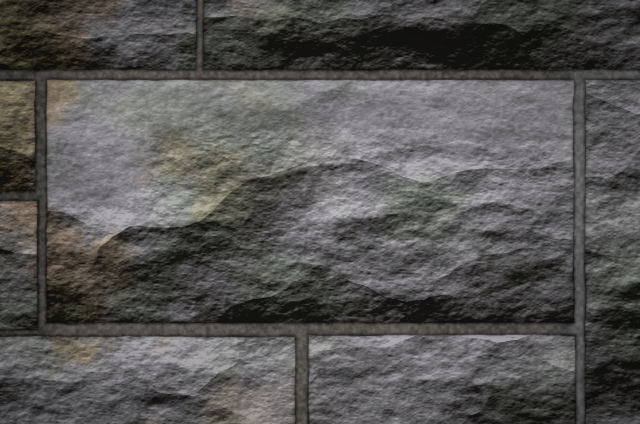
Give the GLSL for this texture, as a WebGL 2 fragment shader.

```glsl
#version 300 es
precision highp float;
uniform vec2 u_resolution;
out vec4 fragColor;

// Stone blocks as left, bottom, right, top in canvas heights
const vec4 STONES[8] = vec4[8](
  vec4(-0.60, 0.836, 0.462, 1.40), vec4(0.480, 0.836, 2.10, 1.40),
  vec4(-0.50, 0.549, 0.083, 0.81), vec4(-0.50, 0.222, 0.088, 0.526),
  vec4(0.110, 0.239, 1.353, 0.812), vec4(1.380, -0.50, 2.10, 0.812),
  vec4(-0.60, -0.30, 0.696, 0.206), vec4(0.727, -0.30, 1.357, 0.21));
const float TONES[8] = float[8](0.29, 0.28, 0.33, 0.39, 0.385, 0.30, 0.37, 0.36);

// Overhanging ledges as start x, end x, height, strength
const vec4 LEDGES[9] = vec4[9](
  vec4(0.25, 0.63, 0.450, 0.11), vec4(0.56, 0.84, 0.415, 0.10),
  vec4(0.76, 1.03, 0.480, 0.19), vec4(1.09, 1.29, 0.495, 0.19),
  vec4(0.80, 1.12, 0.430, 0.10), vec4(1.09, 1.34, 0.420, 0.11),
  vec4(0.89, 1.08, 0.900, 0.13), vec4(0.80, 1.30, 0.075, 0.14),
  vec4(1.38, 1.56, 0.255, 0.11));

vec2 hash2(vec2 p) {
  vec3 q = fract(p.xyx * vec3(0.1031, 0.1030, 0.0973));
  q += dot(q, q.yzx + 33.33);
  return fract((q.xx + q.yz) * q.zy);
}

float noise(vec2 p) {
  vec2 i = floor(p), f = fract(p);
  f = f * f * (3.0 - 2.0 * f);
  return mix(mix(hash2(i).x, hash2(i + vec2(1, 0)).x, f.x),
             mix(hash2(i + vec2(0, 1)).x, hash2(i + vec2(1, 1)).x, f.x), f.y);
}

float fbm(vec2 p, int octaves) {
  float sum = 0.0, amp = 0.5;
  for (int i = 0; i < octaves; i++) {
    sum += amp * noise(p);
    p = mat2(1.62, 1.2, -1.2, 1.62) * p + 7.3;
    amp *= 0.5;
  }
  return sum;
}

// Hollow chips that meet in sharp ridges
float scoops(vec2 p) {
  p += 0.55 * vec2(fbm(p * 1.7, 3), fbm(p * 1.7 + 19.0, 3));
  vec2 cell = floor(p);
  float nearest = 4.0;
  for (int y = -1; y <= 1; y++)
    for (int x = -1; x <= 1; x++) {
      vec2 c = cell + vec2(x, y);
      vec2 away = c + hash2(c + 41.0) - p;
      nearest = min(nearest, dot(away, away));
    }
  return nearest;
}

float relief(vec2 p, float seed, float rough) {
  vec2 q = p + seed * vec2(3.7, 5.1);
  return rough * 0.55 * scoops(q * vec2(3.2, 5.4))
       + mix(0.45, 1.15, rough) * fbm(q * vec2(5.0, 7.5), 6);
}

float boxDistance(vec2 p, vec4 box) {
  vec2 d = abs(p - 0.5 * (box.xy + box.zw)) - 0.5 * (box.zw - box.xy);
  return length(max(d, 0.0)) + min(max(d.x, d.y), 0.0);
}

void main() {
  vec2 p = gl_FragCoord.xy / u_resolution.y;
  float pixel = 1.0 / u_resolution.y;
  float grain = fbm(p * 110.0, 3) - 0.44;
  float patches = fbm(p * 3.3 + 8.0, 4);

  // Nearest block, with a chipped outline
  vec2 rim = p + 0.006 * (vec2(fbm(p * 24.0, 3), fbm(p * 24.0 + 50.0, 3)) - 0.44);
  float edge = 9.0;
  int id = 0;
  for (int i = 0; i < 8; i++) {
    float d = boxDistance(rim, STONES[i]);
    if (d < edge) { edge = d; id = i; }
  }
  vec4 box = STONES[id];
  float seed = float(id) + 2.0;
  float rise = clamp((p.y - box.y) / (box.w - box.y), 0.0, 1.0);
  float center = id == 4 ? 1.0 : 0.0;

  // Smooth split face at the left of the large block
  vec2 chip = (p - vec2(0.225, 0.64)) / vec2(0.16, 0.15);
  float smoothFace = center * (1.0 - smoothstep(0.85, 1.0, length(chip) + 0.5 * (patches - 0.45)));
  float upper = center * smoothstep(0.64, 0.72, p.y + 0.15 * (patches - 0.45));
  float rough = 1.0 - 0.75 * max(smoothFace, upper);

  // Slope lit from above and slightly left
  float e = 0.0022, h = relief(p, seed, rough);
  float dx = relief(p + vec2(e, 0), seed, rough) - h;
  float dy = relief(p + vec2(0, e), seed, rough) - h;
  float light = TONES[id] + 0.021 * (0.4 * dx - dy) / e;
  light += 0.19 * (rise - 0.5) * (box.w > 1.0 ? 0.3 : 1.0);
  light += 0.05 * smoothFace + 0.03 * upper + 0.16 * grain + 0.22 * (patches - 0.46);
  light -= 0.05 * center * (1.0 - smoothstep(0.39, 0.44, p.y + 0.1 * (patches - 0.45)));

  // Shadows under ledges, with a pale lip above
  float wobble = 0.07 * (fbm(p * vec2(11.0, 5.0), 4) - 0.46);
  for (int i = 0; i < 9; i++) {
    vec4 l = LEDGES[i];
    float t = (p.x - l.x) / (l.y - l.x);
    float span = smoothstep(0.0, 0.3, t) * (1.0 - smoothstep(0.7, 1.0, t));
    float below = l.z + 0.11 * t * (1.0 - t) + wobble - p.y;
    light -= span * l.w * smoothstep(-0.003, 0.006, below) * exp(-max(below, 0.0) * 32.0);
    light += span * 0.07 * exp(-abs(below + 0.008) * 130.0);
  }

  // Pale crest across the large block
  float crest = 0.655 - 0.07 * smoothstep(0.95, 0.62, p.x) + 0.6 * wobble - p.y;
  float crestSpan = center * smoothstep(0.52, 0.65, p.x) * (1.0 - smoothstep(1.08, 1.2, p.x));
  light += crestSpan * (0.13 * exp(-abs(crest) * 170.0) - 0.07 * smoothstep(0.0, 0.01, crest) * exp(-max(crest, 0.0) * 35.0));

  // Rounded block rim: bright at the top, dark at the bottom
  light += 0.06 * exp((p.y - box.w) * 35.0) - 0.09 * exp((box.y - p.y) * 30.0);
  light = clamp(light, 0.07, 0.66);
  vec3 stone = light * mix(vec3(1.03, 1.0, 0.92), vec3(1.0, 0.985, 1.015), smoothstep(0.12, 0.32, light));
  float moss = smoothstep(0.46, 0.64, fbm(p * 4.0 + 31.0, 4)) * (1.0 - 0.5 * rise);
  float rust = smoothstep(0.46, 0.62, fbm(p * 5.0 + 73.0, 4)) * smoothstep(0.9, 0.1, p.x);
  stone *= mix(vec3(1), vec3(0.91, 0.98, 0.86), moss);
  stone *= mix(vec3(1), vec3(1.1, 0.99, 0.83), rust);

  // Mortar with a tooled bead and dark contact lines
  float bead = smoothstep(0.001, 0.008, edge);
  float joint = 0.25 + 0.07 * bead + 0.24 * grain + 0.12 * (patches - 0.45);
  joint += 0.07 * smoothstep(1.34, 1.36, p.x) - 0.04 * smoothstep(0.13, 0.09, p.x);
  vec3 mortar = joint * mix(vec3(1.04, 1.0, 0.94), vec3(1.0, 0.99, 1.0), smoothstep(1.3, 1.36, p.x));
  vec3 color = mix(stone, mortar, smoothstep(-pixel, pixel, edge));
  color *= 1.0 - (0.25 + 0.4 * noise(p * 14.0)) * exp(-abs(edge) * 380.0);

  // Falloff toward the corners
  vec2 corner = gl_FragCoord.xy / u_resolution - vec2(0.47, 0.48);
  color *= 1.09 - 0.75 * dot(corner, corner);
  fragColor = vec4(clamp(color, 0.0, 1.0), 1.0);
}
```
